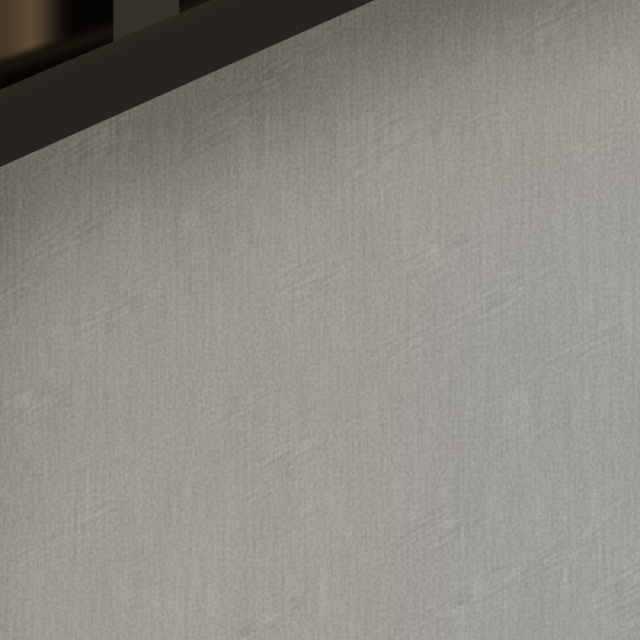
This texture is drawn by a WebGL 2 fragment shader. Its source:

```glsl
#version 300 es
precision highp float;
// A woven grey wall panel below a dark slanted frame with a recess behind it.

uniform vec2 u_resolution;
out vec4 fragColor;

// Slanted lines: x = height at the left side, y = slope
const vec2 BAR_BOTTOM = vec2(0.739, 0.446);
const vec2 BAR_TOP = vec2(0.860, 0.425);
const vec2 SILL_TOP = vec2(0.893, 0.330);

// Vertical post in the recess
const float POST_LEFT = 0.177;
const float POST_RIGHT = 0.280;

// Palette
const vec3 WALL_DIM = vec3(0.555, 0.540, 0.510);
const vec3 WALL_LIT = vec3(0.628, 0.616, 0.592);
const vec3 COOL_TINT = vec3(-0.012, 0.002, 0.016);
const vec3 BAR_COLOR = vec3(0.158, 0.138, 0.118);
const vec3 POST_COLOR = vec3(0.205, 0.188, 0.165);
const vec3 RECESS_COLOR = vec3(0.028, 0.020, 0.012);
const vec3 SILL_COLOR = vec3(0.095, 0.075, 0.050);
const vec3 TAN_COLOR = vec3(0.345, 0.285, 0.205);

// Shadow and weave
const float SHADOW_DEPTH = 0.21;
const float SHADOW_REACH = 0.165;
const float THREAD_GAIN = 0.028;
const float GRAIN_GAIN = 0.050;
const float SCRATCH_GAIN = 0.060;
const float SCRATCH_ANGLE = 0.50;

vec2 hashGradient(vec2 cell) {
    vec3 q = fract(cell.xyx * vec3(0.1031, 0.1030, 0.0973));
    q += dot(q, q.yzx + 33.33);
    float angle = 6.2832 * fract((q.x + q.y) * q.z);
    return vec2(cos(angle), sin(angle));
}

float gradientNoise(vec2 p) {
    vec2 i = floor(p);
    vec2 f = p - i;
    vec2 w = f * f * f * (f * (f * 6.0 - 15.0) + 10.0);
    vec2 e = vec2(0.0, 1.0);
    float a = dot(hashGradient(i), f);
    float b = dot(hashGradient(i + e.yx), f - e.yx);
    float c = dot(hashGradient(i + e.xy), f - e.xy);
    float d = dot(hashGradient(i + e.yy), f - e.yy);
    return mix(mix(a, b, w.x), mix(c, d, w.x), w.y);
}

float lineHeight(vec2 line, float x) {
    return line.x + line.y * x;
}

// Coverage of the side where d is positive
float cover(float d, float softness) {
    return smoothstep(-softness, softness, d);
}

float weave(vec2 p) {
    // Long and short vertical threads
    float threads = gradientNoise(p * vec2(150.0, 7.0))
                  + 0.8 * gradientNoise(p * vec2(230.0, 28.0) + 37.0);
    // Fine cloth grain
    float grain = gradientNoise(p * vec2(200.0, 165.0) + 11.0)
                + 0.5 * gradientNoise(p * vec2(330.0, 270.0) + 71.0);
    // Patches of slanted scratches
    float c = cos(SCRATCH_ANGLE), s = sin(SCRATCH_ANGLE);
    vec2 q = vec2(c * p.x + s * p.y, c * p.y - s * p.x);
    float patches = smoothstep(-0.1, 0.5, gradientNoise(q * vec2(5.0, 15.0) + 5.0));
    float scratches = gradientNoise(q * vec2(22.0, 165.0) + 19.0);
    return THREAD_GAIN * threads + GRAIN_GAIN * grain
         + SCRATCH_GAIN * patches * scratches;
}

vec3 wall(vec2 p) {
    // Light grows towards the lower right
    float light = smoothstep(-0.1, 1.0, 0.62 * p.x + 0.75 * (1.0 - p.y));
    vec3 color = mix(WALL_DIM, WALL_LIT, light);
    color += COOL_TINT * smoothstep(0.55, 1.05, p.x) * smoothstep(0.9, 0.3, p.y);
    color -= 0.035 * exp(-p.x / 0.06);

    // Soft shadow cast by the bar, weaker at the far left
    float below = max(lineHeight(BAR_BOTTOM, p.x) - p.y, 0.0);
    float shadow = exp(-pow(below / SHADOW_REACH, 2.0));
    shadow *= mix(0.55, 0.75, smoothstep(0.0, 0.35, p.x));
    color -= SHADOW_DEPTH * shadow;
    color -= 0.035 * smoothstep(0.82, 1.05, p.y) * smoothstep(0.5, 0.9, p.x);

    color += 0.015 * gradientNoise(p * vec2(9.0, 4.0));
    return color + weave(p);
}

vec3 recess(vec2 p, float pixel) {
    // Sill, then the tan pane fading into the dark on its right
    float aboveSill = p.y - lineHeight(SILL_TOP, p.x);
    vec3 color = mix(RECESS_COLOR, SILL_COLOR, exp(-pow(aboveSill / 0.012, 2.0)));
    float pane = cover(aboveSill - 0.012, 0.010) * smoothstep(0.115, 0.045, p.x);
    color = mix(color, TAN_COLOR, pane * mix(0.75, 1.0, smoothstep(0.0, 0.05, p.x)));
    float post = cover(p.x - POST_LEFT, pixel) * cover(POST_RIGHT - p.x, pixel);
    return mix(color, POST_COLOR, post);
}

void main() {
    vec2 p = gl_FragCoord.xy / u_resolution;
    float pixel = 1.0 / u_resolution.y;

    float barTop = p.y - lineHeight(BAR_TOP, p.x);
    float barBottom = p.y - lineHeight(BAR_BOTTOM, p.x);

    vec3 bar = BAR_COLOR + 0.012 * gradientNoise(p * 180.0);
    bar *= 1.0 + 0.10 * smoothstep(-0.03, 0.0, barTop);

    // Recess behind the bar, bar in front of the wall
    vec3 frame = mix(bar, recess(p, pixel), cover(barTop, pixel));
    vec3 color = mix(wall(p), frame, cover(barBottom, pixel));
    fragColor = vec4(clamp(color, 0.0, 1.0), 1.0);
}
```
